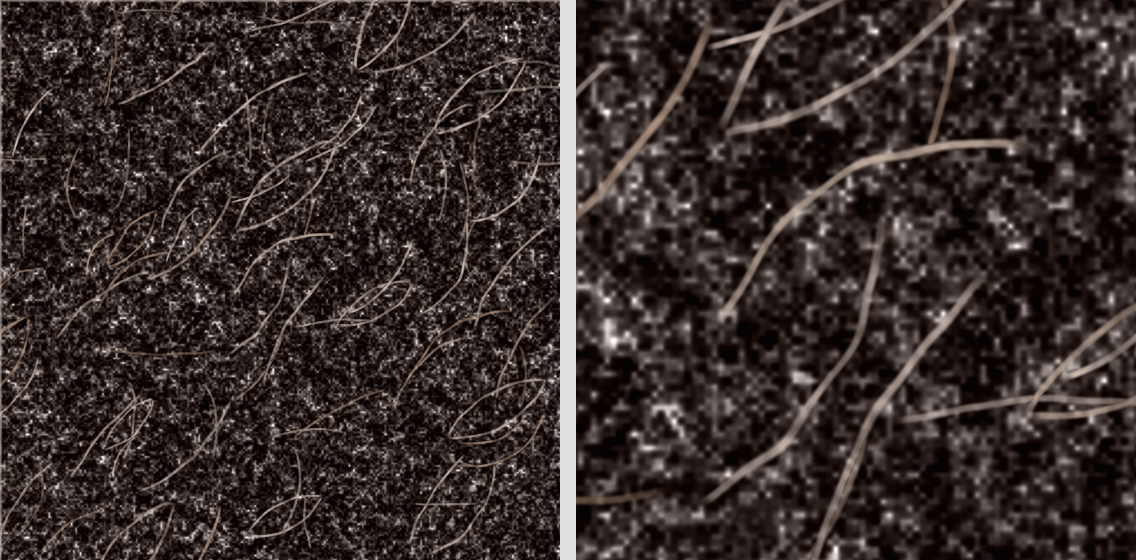
Left, the full canvas; right, a detail of the centre.
Reproduce this texture procedurally as a three.js fragment shader.

```glsl
varying vec2 vUv;

const vec3 PALE_VEIN = vec3(0.80, 0.73, 0.69);
const vec3 TAN_VEIN = vec3(0.66, 0.54, 0.45);
const vec3 WARM_SHIFT = vec3(0.0, 0.04, 0.05);
const float VEIN_ROWS = 9.0;
const int VEIN_COUNT = 81;

float hash(vec2 p) {
  vec3 q = fract(p.xyx * 0.1031);
  q += dot(q, q.yzx + 33.33);
  return fract((q.x + q.y) * q.z);
}

float noise(vec2 p) {
  vec2 cell = floor(p);
  vec2 f = fract(p);
  f = f * f * (3.0 - 2.0 * f);
  float low = mix(hash(cell), hash(cell + vec2(1.0, 0.0)), f.x);
  float high = mix(hash(cell + vec2(0.0, 1.0)), hash(cell + 1.0), f.x);
  return mix(low, high, f.y);
}

// Dark crystalline ground: three grain sizes with a skewed tone curve
vec3 granite(vec2 p) {
  float grain = 0.25 * noise(p * 45.0)
              + 0.5 * noise(p * 125.0 + 17.0)
              + 0.5 * noise(p * 250.0 + 53.0);
  float spread = (grain - 0.625) / 0.16;
  float tone = 0.22 * exp(0.5 * spread) - 0.065;
  float flake = smoothstep(0.74, 0.92, noise(p * 62.0 + 91.0));
  tone += 0.09 * flake;
  return max(vec3(tone) - WARM_SHIFT, vec3(0.015, 0.008, 0.006));
}

// Coverage of one bowed stroke, fading out at both ends
float bowedStroke(vec2 p, float angle, float halfLength, float bulge,
                  float width, bool mirrored) {
  vec2 along = vec2(cos(angle), sin(angle));
  float u = dot(p, along) / halfLength;
  float side = dot(p, vec2(-along.y, along.x));
  if (mirrored) side = abs(side);
  float slope = 2.0 * bulge * u / halfLength;
  float d = abs(side - bulge * (1.0 - u * u)) / sqrt(1.0 + slope * slope);
  float ends = 1.0 - smoothstep(0.88, 1.0, abs(u));
  return ends * (1.0 - smoothstep(width * 0.3, width * 1.5, d));
}

// Vein of a numbered cell: x is coverage, y is warmth
vec2 veinAt(vec2 p, float index) {
  vec2 cell = vec2(mod(index, VEIN_ROWS), floor((index + 0.5) / VEIN_ROWS));
  vec2 seed = cell * 7.0 + 3.0;
  vec2 jitter = vec2(hash(seed), hash(seed + 101.0));
  vec2 center = (cell + mix(vec2(-0.2), vec2(1.2), jitter)) / VEIN_ROWS;
  float kind = hash(seed + 211.0);
  float turn = hash(seed + 307.0) - 0.5;
  float bend = hash(seed + 401.0) - 0.5;
  float size = hash(seed + 503.0);

  // Most veins rise to the right; the rest lie flat or stand upright
  float angle = 0.78 + turn * 0.75;
  float halfLength = mix(0.045, 0.125, size);
  float bulge = halfLength * (sign(bend) * 0.1 + bend * 0.6);
  float strength = mix(0.7, 1.0, hash(seed + 601.0));
  bool lens = kind < 0.09;
  if (lens) {
    bulge = halfLength * 0.3;
  } else if (kind > 0.79) {
    angle = 1.52 + turn * 0.35;
    halfLength *= 0.8;
    bulge *= 0.6;
    strength *= 0.72;
  } else if (kind > 0.58) {
    angle = turn * 0.16;
    bulge *= 0.35;
    strength *= 0.72;
  }
  float width = mix(0.0018, 0.0027, size);
  float cover = bowedStroke(p - center, angle, halfLength, bulge, width, lens);
  return vec2(cover * strength, hash(seed + 701.0));
}

void main() {
  vec2 p = vUv;
  vec3 color = granite(p);

  // Slight waviness and breaks keep the veins mineral
  vec2 wobble = vec2(noise(p * 28.0), noise(p * 28.0 + 40.0)) - 0.5;
  vec2 bent = p + wobble * 0.006;
  vec2 vein = vec2(0.0);
  for (int i = 0; i < VEIN_COUNT; i++) {
    vec2 candidate = veinAt(bent, float(i));
    if (candidate.x > vein.x) vein = candidate;
  }
  float wear = mix(0.5, 1.1, noise(p * 70.0 + 11.0))
             * mix(0.8, 1.1, noise(p * 190.0 + 29.0));
  vec3 veinColor = mix(PALE_VEIN, TAN_VEIN, smoothstep(0.45, 1.0, vein.y));
  color = mix(color, veinColor, clamp(vein.x * wear, 0.0, 1.0));

  // Pale worn rim along the left and top
  float rim = 1.0 - smoothstep(0.001, 0.005, min(p.x, 1.0 - p.y));
  color = mix(color, PALE_VEIN, rim * 0.6);
  gl_FragColor = vec4(color, 1.0);
}
```
